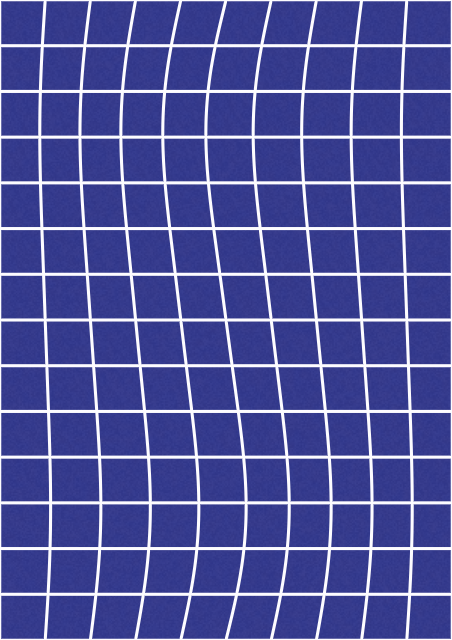
Reproduce this pattern procedurally as a WebGL 1 fragment shader.

```glsl
precision highp float;

// A white grid on deep blue whose upright lines sway in an S curve.
// Level lines repeat evenly; each upright is shifted by a skewed sine of
// height, strongest at the middle column and fading out at both sides.

uniform vec2 u_resolution;

const float PI = 3.14159265;
const float COLUMNS = 10.0;
const float ROWS = 14.0;
const int UPRIGHTS = 9;              // inner lines: COLUMNS - 1
const float LINE_WIDTH = 0.0068;     // lengths are fractions of the width
const float BORDER_WIDTH = 0.0028;
const float SWAY = 0.0428;           // sideways reach of the middle line
const float SKEW = 0.15;             // pulls the bulges toward the ends
const float ROUNDNESS = 0.63;        // 0 = linear falloff, 1 = sine falloff
const float GRAIN_CELLS = 300.0;
const float GRAIN_STRENGTH = 0.035;
const float BLOTCH_CELLS = 70.0;
const float BLOTCH_STRENGTH = 0.016;
const vec3 BLUE = vec3(0.207, 0.228, 0.550);
const vec3 WHITE = vec3(0.992, 0.990, 1.0);

float hash(vec2 p) {
  return fract(sin(dot(p, vec2(12.9898, 78.233))) * 43758.5453);
}

float noise(vec2 p) {
  vec2 i = floor(p);
  vec2 f = fract(p);
  f = f * f * (3.0 - 2.0 * f);
  float low = mix(hash(i), hash(i + vec2(1.0, 0.0)), f.x);
  float high = mix(hash(i + vec2(0.0, 1.0)), hash(i + vec2(1.0, 1.0)), f.x);
  return mix(low, high, f.y);
}

// Sideways displacement along the height, v running from 0 to 1.
float swayAt(float v) {
  return SWAY * (sin(2.0 * PI * v) + SKEW * sin(4.0 * PI * v));
}

// Derivative of swayAt with respect to v.
float swaySlope(float v) {
  return SWAY * 2.0 * PI * (cos(2.0 * PI * v) + 2.0 * SKEW * cos(4.0 * PI * v));
}

// Share of the sway taken by a line resting at x.
float swayShare(float x) {
  float tent = 1.0 - abs(2.0 * x - 1.0);
  return mix(tent, sin(PI * x), ROUNDNESS);
}

float stroke(float distance, float width, float pixel) {
  return clamp((0.5 * width - distance) / pixel + 0.5, 0.0, 1.0);
}

void main() {
  vec2 uv = gl_FragCoord.xy / u_resolution;
  float pixel = 1.0 / u_resolution.x;
  float aspect = u_resolution.y / u_resolution.x;
  vec2 p = vec2(uv.x, uv.y * aspect);

  // Level lines
  float row = uv.y * ROWS;
  float nearestRow = clamp(floor(row + 0.5), 1.0, ROWS - 1.0);
  float levelDistance = abs(row - nearestRow) * aspect / ROWS;
  float ink = stroke(levelDistance, LINE_WIDTH, pixel);

  // Swaying uprights, with distance corrected for their slant
  float sway = swayAt(uv.y);
  float slope = swaySlope(uv.y) / aspect;
  for (int i = 1; i <= UPRIGHTS; i++) {
    float restX = float(i) / COLUMNS;
    float share = swayShare(restX);
    float slant = share * slope;
    float d = abs(p.x - restX - share * sway) / sqrt(1.0 + slant * slant);
    ink = max(ink, stroke(d, LINE_WIDTH, pixel));
  }

  // Thin outer border
  vec2 edge = min(p, vec2(1.0, aspect) - p);
  ink = max(ink, stroke(min(edge.x, edge.y), 2.0 * BORDER_WIDTH, pixel));

  // Fine grain and faint blotches in the blue
  float grain = (noise(p * GRAIN_CELLS) - 0.5) * GRAIN_STRENGTH;
  float blotch = (noise(p * BLOTCH_CELLS + 31.0) - 0.5) * BLOTCH_STRENGTH;
  vec3 ground = BLUE + grain + blotch * vec3(1.0, 0.3, -0.5);

  gl_FragColor = vec4(mix(ground, WHITE, ink), 1.0);
}
```
